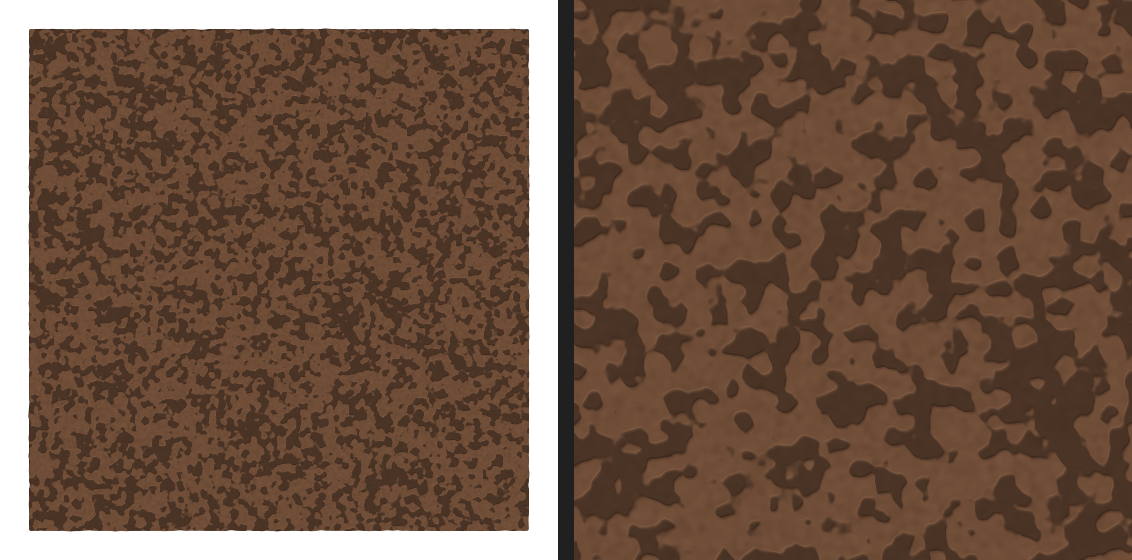
Left, the full canvas; right, a detail of the centre.
Write a Shadertoy shader that draws this texture.

```glsl
// Mottled brown leather-like square with embossed ragged patches on a white ground.

const vec3 WHITE = vec3(1.0);
const vec3 PATCH_COLOR = vec3(0.435, 0.302, 0.217);
const vec3 GROUND_COLOR = vec3(0.290, 0.202, 0.147);
const float PATCH_CELLS = 104.0;   // cells across the canvas, whole number
const float PATCH_LEVEL = -0.10;   // lower gives more light patches
const float PATCH_SOFTNESS = 0.11;
const float CLUMPING = 0.28;       // strength of the double-size layer
const float RAGGEDNESS = 0.22;     // strength of the half-size layer
const float GRAIN_CELLS = 230.0;
const float GRAIN_STRENGTH = 0.018;
const float RELIEF_STRENGTH = 0.045;
const vec2 RELIEF_STEP = vec2(0.0005, -0.0011);
const float HALF_SIDE = 0.448;
const float CORNER_RADIUS = 0.003;
const float BORDER_JITTER = 0.0008;
const float RIM_WIDTH = 0.0025;
const float RIM_DARKNESS = 0.25;

// Integer hash of a cell and a layer seed: three values in 0..1
vec3 hash3(vec2 cell, float seed) {
    uvec3 v = uvec3(cell, seed) * 1664525u + 1013904223u;
    v.x += v.y * v.z;
    v.y += v.z * v.x;
    v.z += v.x * v.y;
    v ^= v >> 16u;
    v.x += v.y * v.z;
    v.y += v.z * v.x;
    v.z += v.x * v.y;
    return vec3(v >> 8u) / 16777216.0;
}

// Wrapping cellular noise: signed round bumps at scattered points
float bumpNoise(vec2 uv, float cells, float seed) {
    vec2 p = uv * cells;
    vec2 base = floor(p);
    float sum = 0.0;
    for (int y = -1; y <= 1; y++) {
        for (int x = -1; x <= 1; x++) {
            vec2 cell = base + vec2(x, y);
            vec3 rnd = hash3(mod(cell, cells), seed);
            vec2 offset = cell + rnd.xy - p;
            float bump = max(0.0, 1.0 - dot(offset, offset));
            sum += bump * bump * (2.0 * rnd.z - 1.0);
        }
    }
    return sum;
}

// Coverage of the raised light patches, 0..1
float patchMask(vec2 uv) {
    float field = bumpNoise(uv, PATCH_CELLS, 1.0)
        + CLUMPING * bumpNoise(uv, PATCH_CELLS * 0.5, 2.0)
        + RAGGEDNESS * bumpNoise(uv, PATCH_CELLS * 2.0, 3.0);
    return smoothstep(-PATCH_SOFTNESS, PATCH_SOFTNESS, field - PATCH_LEVEL);
}

float roundedSquare(vec2 p) {
    vec2 q = abs(p) - HALF_SIDE + CORNER_RADIUS;
    return length(max(q, 0.0)) + min(max(q.x, q.y), 0.0) - CORNER_RADIUS;
}

void mainImage(out vec4 fragColor, in vec2 fragCoord) {
    vec2 uv = fragCoord / iResolution.xy;
    float pixel = 1.0 / min(iResolution.x, iResolution.y);

    // Patches
    float mask = patchMask(uv);
    vec3 color = mix(GROUND_COLOR, PATCH_COLOR, mask);

    // Embossed patch edges and fine grain
    float relief = patchMask(uv - RELIEF_STEP) - patchMask(uv + RELIEF_STEP);
    float grain = bumpNoise(uv, GRAIN_CELLS, 4.0);
    float light = RELIEF_STRENGTH * relief + GRAIN_STRENGTH * grain * mix(0.5, 1.0, mask);
    color += light * vec3(1.0, 0.8, 0.65);

    // Slightly uneven border, with a dark rim on the upper and left sides
    vec2 centered = uv - 0.5;
    float edge = roundedSquare(centered) + BORDER_JITTER * bumpNoise(uv, PATCH_CELLS, 5.0);
    float shadedSide = smoothstep(-0.01, 0.01, max(centered.y, -centered.x) - HALF_SIDE + 0.01);
    float rim = smoothstep(-RIM_WIDTH, 0.0, edge) * shadedSide;
    color *= 1.0 - RIM_DARKNESS * rim;

    float outside = smoothstep(-0.5 * pixel, 0.5 * pixel, edge);
    fragColor = vec4(mix(color, WHITE, outside), 1.0);
}
```
